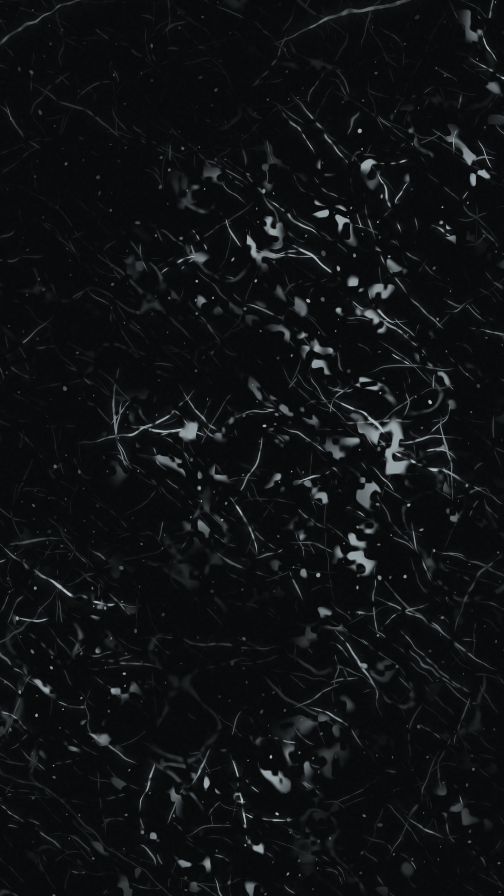
This texture is drawn by a WebGL 1 fragment shader. Its source:

```glsl
precision highp float;
// Black marble crossed by broken, pale blue-grey veins, fine filaments and specks.

uniform vec2 u_resolution;

const vec3 STONE = vec3(0.034, 0.041, 0.044);
const vec3 MINERAL = vec3(0.66, 0.71, 0.73);
const float MAIN_ANGLE = -0.72;

float hash(vec2 p) {
  vec3 q = fract(p.xyx * vec3(0.1031, 0.1030, 0.0973));
  q += dot(q, q.yzx + 33.33);
  return fract((q.x + q.y) * q.z);
}

vec2 hash2(vec2 p) {
  return vec2(hash(p), hash(p + 71.7));
}

float noise(vec2 p) {
  vec2 cell = floor(p);
  vec2 f = fract(p);
  f = f * f * (3.0 - 2.0 * f);
  float low = mix(hash(cell), hash(cell + vec2(1.0, 0.0)), f.x);
  float high = mix(hash(cell + vec2(0.0, 1.0)), hash(cell + 1.0), f.x);
  return mix(low, high, f.y);
}

float fbm(vec2 p) {
  float sum = 0.0;
  float gain = 0.533;
  for (int i = 0; i < 4; i++) {
    sum += gain * noise(p);
    p = p * 2.03 + 17.3;
    gain *= 0.5;
  }
  return sum;
}

vec2 rotate(vec2 p, float angle) {
  float c = cos(angle);
  float s = sin(angle);
  return vec2(c * p.x + s * p.y, c * p.y - s * p.x);
}

// Tapered, gently bent stroke with a faint halo.
float stroke(vec2 q, float halfLength, float width, float bend, float px) {
  float d = abs(q.y + bend * q.x * q.x / halfLength);
  float taper = clamp(1.0 - abs(q.x) / halfLength, 0.0, 1.0);
  float w = width * sqrt(taper);
  float core = 1.0 - smoothstep(max(w - px, 0.0), w + 0.6 * px, d);
  float halo = 0.16 * exp(-d / (2.5 * width));
  return max(core, halo) * smoothstep(0.0, 0.35, taper);
}

// One stroke per grid cell, mostly falling from upper left to lower right.
float veins(vec2 p, float cells, float width, float keep, float seed, float px) {
  vec2 home = floor(p * cells);
  float result = 0.0;
  for (int j = -1; j <= 1; j++) {
    for (int i = -1; i <= 1; i++) {
      vec2 cell = home + vec2(float(i), float(j));
      vec2 key = cell + seed;
      vec2 place = hash2(key);
      vec2 shape = hash2(key + 31.3);
      vec2 turn = hash2(key + 57.9) * 2.0 - 1.0;
      float angle = MAIN_ANGLE + 1.5 * turn.x * abs(turn.x);
      vec2 q = rotate(p - (cell + place) / cells, angle);
      float halfLength = mix(0.35, 0.95, shape.x) / cells;
      float light = mix(0.16, 1.0, shape.y * shape.y) * step(hash(key + 93.1), keep);
      float w = width * mix(0.5, 1.2, shape.y);
      result = max(result, light * stroke(q, halfLength, w, 0.25 * turn.y, px));
    }
  }
  return result;
}

// Sparse round crystals.
float specks(vec2 p, float cells, float keep, float px) {
  vec2 cell = floor(p * cells);
  vec2 offset = fract(p * cells) - mix(vec2(0.25), vec2(0.75), hash2(cell + 11.0));
  float radius = mix(0.0008, 0.0035, pow(hash(cell + 23.0), 3.0));
  float dot_ = 1.0 - smoothstep(radius - px * 0.5, radius + px, length(offset) / cells);
  return dot_ * step(hash(cell + 47.0), keep) * mix(0.25, 0.9, hash(cell + 61.0));
}

void main() {
  float px = 1.0 / u_resolution.x;
  vec2 p = gl_FragCoord.xy * px + 3.0;

  // Jagged warp, clustering and gritty gaps
  vec2 sway = vec2(noise(p * 9.0), noise(p * 9.0 + 40.0)) - 0.5;
  vec2 jag = vec2(noise(p * 42.0), noise(p * 42.0 + 80.0)) - 0.5;
  vec2 w = p + 0.025 * sway + 0.008 * jag;
  float cluster = smoothstep(0.34, 0.66, fbm(p * 3.2 + 5.0));
  float grit = smoothstep(0.25, 0.65, 0.6 * noise(p * 95.0) + 0.4 * noise(p * 30.0));

  // Veins from long to tiny
  float bold = veins(w, 1.7, 0.0042, 0.55, 10.0, px);
  float fine = veins(w, 5.0, 0.0026, 0.7, 120.0, px);
  fine = max(fine, veins(w, 7.0, 0.0024, 0.65, 230.0, px));
  fine = max(fine, veins(w, 12.0, 0.0021, 0.65, 340.0, px));
  fine = max(fine, 0.8 * veins(w, 23.0, 0.0019, 0.5, 450.0, px));
  float mineral = max(bold * mix(0.45, 1.0, grit), fine * grit * mix(0.25, 1.1, cluster));

  // Faint filaments, bright clots and loose specks
  float ridge = abs(noise(rotate(w, MAIN_ANGLE) * vec2(9.0, 17.0)) - 0.5);
  float filament = (1.0 - smoothstep(0.0, 0.055, ridge)) * smoothstep(0.4, 0.7, noise(p * 8.0 + 9.0));
  mineral = max(mineral, 0.38 * filament * grit * mix(0.3, 1.0, cluster));
  float clot = smoothstep(0.66, 0.85, noise(rotate(w, MAIN_ANGLE) * vec2(20.0, 36.0)));
  mineral = max(mineral, 0.8 * clot * smoothstep(0.45, 0.7, noise(w * 75.0)) * cluster * cluster);
  mineral = max(mineral, specks(w, 34.0, 0.22, px) * mix(0.4, 1.0, cluster));

  float grain = 0.012 * (noise(p * 210.0) - 0.5);
  vec3 color = mix(STONE + grain, MINERAL, clamp(mineral * 1.1, 0.0, 1.0));
  gl_FragColor = vec4(color, 1.0);
}
```
